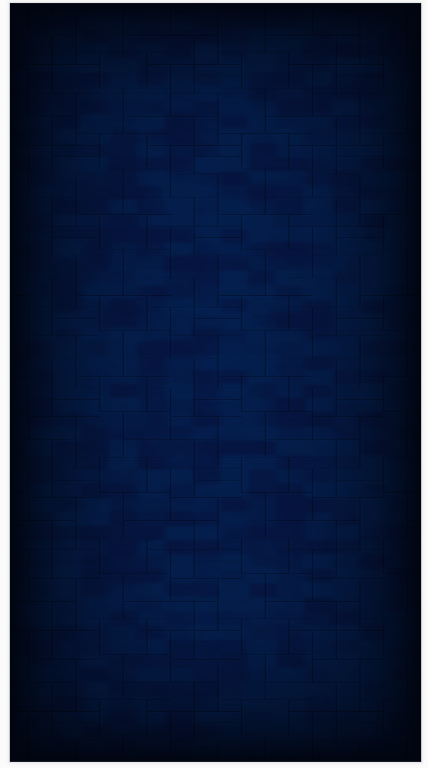
A Shadertoy shader for this background:

```glsl
const vec3 PAPER = vec3(0.985);
const vec3 EDGE_BLUE = vec3(0.003, 0.018, 0.060);
const vec3 CORE_BLUE = vec3(0.016, 0.124, 0.315);
const vec3 PATCH_BLUE = vec3(0.022, 0.078, 0.255);

const float PERIOD = 6.0; // columns per repeat of the paving

// Seams as (fixed coordinate, start, length), measured in columns
const vec3 ROWS[6] = vec3[6](
    vec3(0.0, 2.0, 3.0), vec3(1.71, 0.0, 4.0), vec3(3.0, 4.0, 4.0),
    vec3(3.87, 1.0, 4.0), vec3(4.71, 3.0, 2.0), vec3(5.62, 5.0, 3.0));
const vec3 COLUMNS[6] = vec3[6](
    vec3(0.0, 5.62, 3.38), vec3(1.0, 3.0, 2.62), vec3(2.0, 3.87, 3.84),
    vec3(3.0, 1.71, 4.29), vec3(4.0, 0.0, 3.87), vec3(5.0, 3.0, 2.62));

float hash(vec2 cell) {
    vec3 h = fract(cell.xyx * vec3(0.1031, 0.1030, 0.0973));
    h += dot(h, h.yzx + 33.33);
    return fract((h.x + h.y) * h.z);
}

// Value noise; a small softness gives flat cells with blurred borders
float cellNoise(vec2 p, float softness) {
    vec2 cell = floor(p);
    vec2 t = smoothstep(0.5 - softness, 0.5 + softness, fract(p));
    float low = mix(hash(cell), hash(cell + vec2(1, 0)), t.x);
    float high = mix(hash(cell + vec2(0, 1)), hash(cell + vec2(1, 1)), t.x);
    return mix(low, high, t.y);
}

float wrapOffset(float x) {
    return mod(x + 0.5 * PERIOD, PERIOD) - 0.5 * PERIOD;
}

float seamDistance(float along, float across, vec3 seam) {
    float overshoot = abs(wrapOffset(along - seam.y - 0.5 * seam.z)) - 0.5 * seam.z;
    return length(vec2(max(overshoot, 0.0), wrapOffset(across - seam.x)));
}

float pavingDistance(vec2 p) {
    float d = PERIOD;
    for (int i = 0; i < 6; i++) {
        d = min(d, seamDistance(p.x, p.y, ROWS[i]));
        d = min(d, seamDistance(p.y, p.x, COLUMNS[i]));
    }
    return d;
}

float lineMask(float d, float width) {
    return 1.0 - smoothstep(0.0, width, d);
}

// Signed distance to the panel, negative inside
float boxDistance(vec2 p, vec2 low, vec2 high) {
    vec2 d = abs(p - 0.5 * (low + high)) - 0.5 * (high - low);
    return length(max(d, 0.0)) + min(max(d.x, d.y), 0.0);
}

void mainImage(out vec4 fragColor, in vec2 fragCoord) {
    // Canvas units: width 1, y measured downward
    vec2 canvas = vec2(1.0, iResolution.y / iResolution.x);
    vec2 p = fragCoord / iResolution.x;
    p.y = canvas.y - p.y;
    float pixel = 1.0 / iResolution.x;
    vec2 low = vec2(0.023, 0.004 * canvas.y);
    vec2 high = vec2(0.984, 0.992 * canvas.y);

    // Paving grid in column units
    vec2 columnSize = vec2(0.0553, 0.01755 * canvas.y);
    vec2 grid = (p - vec2(0.288, 0.1214 * canvas.y)) / columnSize;
    float seamWidth = max(0.05, pixel / columnSize.x);

    // Blurred square stains and fine cloudy grain
    float stains = cellNoise(grid * vec2(0.85, 0.95) + 31.0, 0.22);
    float broad = cellNoise(grid * 0.42 + 73.0, 0.35);
    float grain = cellNoise(grid * vec2(3.0, 4.0), 0.5);
    float stain = smoothstep(0.25, 0.85, mix(stains, broad, 0.35));

    // Darkening toward every side
    vec2 inset = max(min(p - low, high - p), 0.0);
    vec2 ramp = 1.0 - exp(-inset / vec2(0.14, 0.135));
    float light = ramp.x * ramp.y;
    vec3 color = mix(EDGE_BLUE, mix(CORE_BLUE, PATCH_BLUE, 0.8 * stain), light);
    color *= 0.97 + 0.06 * grain;

    // Engraved seams with a faint lit rim
    color *= 1.0 + 0.08 * lineMask(pavingDistance(grid - 0.08), seamWidth);
    color *= 1.0 - 0.32 * lineMask(pavingDistance(grid), seamWidth);

    // Pale margin with a narrow shadow
    float panel = boxDistance(p, low, high);
    vec3 margin = PAPER - 0.12 * exp(-max(panel, 0.0) / 0.003);
    color = mix(color, margin, smoothstep(-0.6 * pixel, 0.6 * pixel, panel));
    fragColor = vec4(color, 1.0);
}
```
